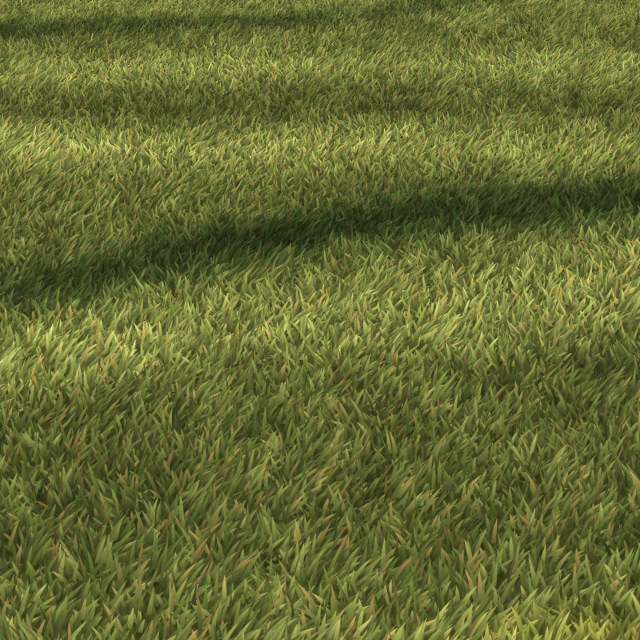
A Shadertoy shader for this texture:

```glsl
// Draws a sunlit meadow of short tousled grass with mown bands and long shadows.

const float NEAR_SIZE = 0.064;  // blade scale at the bottom edge
const float SIZE_FALL = 0.049;  // loss of scale up to the top edge
const float ROW_STEP = 0.11;    // row spacing in blade scales
const float CELL_STEP = 0.20;   // blade spacing in blade scales
const float ROW_RATE = 1.0 / (SIZE_FALL * ROW_STEP);

vec3 hash3(vec2 p) {
    vec3 q = fract(vec3(p.xyx) * vec3(0.1031, 0.1030, 0.0973));
    q += dot(q, q.yxz + 33.33);
    return fract((q.xxy + q.yzz) * q.zyx);
}

float noise(vec2 p) {
    vec2 i = floor(p), f = fract(p);
    f = f * f * (3.0 - 2.0 * f);
    float low = mix(hash3(i).x, hash3(i + vec2(1, 0)).x, f.x);
    float high = mix(hash3(i + vec2(0, 1)).x, hash3(i + vec2(1, 1)).x, f.x);
    return mix(low, high, f.y);
}

float band(float y, float center, float width) {
    float d = (y - center) / width;
    return exp(-d * d);
}

float bladeScale(float y) {
    return NEAR_SIZE - SIZE_FALL * y;
}

// Tufts that grow finer with distance, centered on zero
float tufts(vec2 p) {
    float nearby = noise(p * vec2(29.0, 40.0));
    float distant = noise(p * vec2(60.0, 120.0) + 31.0);
    return mix(nearby, distant, smoothstep(0.2, 0.9, p.y)) - 0.5;
}

// Diagonal shadow across the middle, with a thin one near the top
float shadowAt(vec2 p) {
    float center = 0.542 + 0.25 * p.x - 0.10 * p.x * p.x;
    float middle = band(p.y, center, 0.038) * mix(0.85, 1.0, smoothstep(0.0, 0.3, p.x));
    float top = band(p.y, 0.959 + 0.07 * p.x * p.x, 0.012);
    return middle + 0.6 * top * (1.0 - smoothstep(0.66, 0.85, p.x));
}

// Sunlight on the field: mown bands, clumps and shadows
float sunAt(vec2 p) {
    float wobble = noise(p * vec2(7.0, 16.0)) - 0.5;
    float y = p.y + 0.014 * wobble;
    float sun = 0.80;
    sun += 0.19 * band(y, 0.890 + 0.01 * p.x, 0.030);
    sun += mix(0.28, 0.20, p.x) * band(y, 0.770, 0.037);
    sun += 0.20 * band(y, 0.455 + 0.10 * p.x, 0.072);
    sun += 0.14 * band(y, 0.0, 0.06) * smoothstep(0.1, 0.6, p.x);
    sun += 0.10 * band(y, 0.99, 0.02);
    sun -= 0.09 * band(y, 0.838, 0.026);
    sun -= 0.06 * band(y, 0.23, 0.14);
    sun -= 0.05 * band(y, 0.37 + 0.06 * p.x, 0.03);
    sun -= 0.33 * shadowAt(vec2(p.x, y));
    float clump = noise(p * vec2(11.0, 30.0) + 9.0) - 0.5;
    return max(sun + 0.08 * clump + 0.22 * tufts(p), 0.30);
}

vec3 groundColor(vec2 p, float sun) {
    float grain = noise(p * mix(vec2(130.0, 90.0), vec2(260.0, 200.0), step(0.6, p.y)));
    vec3 soil = mix(vec3(0.23, 0.26, 0.10), vec3(0.44, 0.43, 0.20), grain);
    return soil * sun;
}

vec3 bladeColor(vec3 rnd, float t, float sun, vec2 spot) {
    vec3 fresh = vec3(0.39, 0.49, 0.18);
    vec3 pale = vec3(0.73, 0.74, 0.40);
    float warmth = 0.75 * rnd.x + 0.75 * (sun - 0.61);
    vec3 leaf = mix(fresh, pale, clamp(warmth, 0.0, 1.0));
    float dry = step(0.83, rnd.y) * smoothstep(0.2, 0.55, t);
    leaf = mix(leaf, vec3(0.75, 0.63, 0.34), 0.8 * dry);
    vec2 patchPos = (spot - vec2(0.92, 0.025)) / vec2(0.17, 0.035);
    leaf = mix(leaf, vec3(0.66, 0.64, 0.24), 0.6 * exp(-dot(patchPos, patchPos)));
    leaf = mix(leaf, leaf * vec3(0.88, 1.0, 1.04), clamp(shadowAt(spot), 0.0, 1.0));
    return leaf * sun * mix(0.64, 1.11, t) * mix(0.65, 1.23, rnd.z);
}

// Coverage of a bent tapering blade; t runs from root to tip
float bladeMask(vec2 p, float height, float lean, float width, float pixel, out float t) {
    t = p.y / height;
    float inside = clamp(t, 0.0, 1.0);
    float curve = lean * (0.6 * inside + 0.4 * inside * inside);
    float slope = lean * (0.6 + 0.8 * inside) / height;
    float d = abs(p.x - curve) * inversesqrt(1.0 + slope * slope);
    float halfWidth = width * (1.0 - inside * inside * inside);
    float ends = smoothstep(0.0, 0.12, t) * step(t, 1.0);
    return ends * (1.0 - smoothstep(-0.9 * pixel, 0.9 * pixel, d - halfWidth));
}

void mainImage(out vec4 fragColor, in vec2 fragCoord) {
    vec2 p = fragCoord / iResolution.xy;
    float pixel = max(1.0 / iResolution.y, 0.0015);
    vec3 color = groundColor(p, sunAt(p));
    float row = floor(-log(bladeScale(p.y)) * ROW_RATE);

    // Paint rows from far to near in perspective
    for (int k = 1; k >= -8; k--) {
        float id = row + float(k);
        float size = exp(-id / ROW_RATE);
        float rootY = (NEAR_SIZE - size) / SIZE_FALL;
        float shift = hash3(vec2(id, 7.0)).x;
        float cell = floor(p.x / (size * CELL_STEP) + shift);
        for (int j = -3; j <= 3; j++) {
            vec2 key = vec2(cell + float(j) + 200.0, id);
            vec3 shape = hash3(key);
            vec3 tint = hash3(key + 371.0);
            vec2 root = vec2((cell + float(j) + shape.x - shift) * CELL_STEP,
                             (tint.x - 0.5) * ROW_STEP) * size + vec2(0.0, rootY);
            float height = size * mix(0.26, 0.84, shape.y * shape.y);
            float wind = noise(root * vec2(16.0, 30.0) + 4.0) - 0.38;
            float lean = size * clamp(0.8 * (shape.z - 0.42) + 0.7 * wind, -0.5, 0.5);
            float width = size * mix(0.032, 0.062, tint.z);
            float t;
            float mask = bladeMask(p - root, height, lean, width, pixel, t);
            if (mask > 0.0) {
                vec2 spot = root + vec2(0.0, 0.35 * size);
                color = mix(color, bladeColor(tint, t, sunAt(spot), spot), mask);
            }
        }
    }
    fragColor = vec4(clamp(color, 0.0, 1.0), 1.0);
}
```
